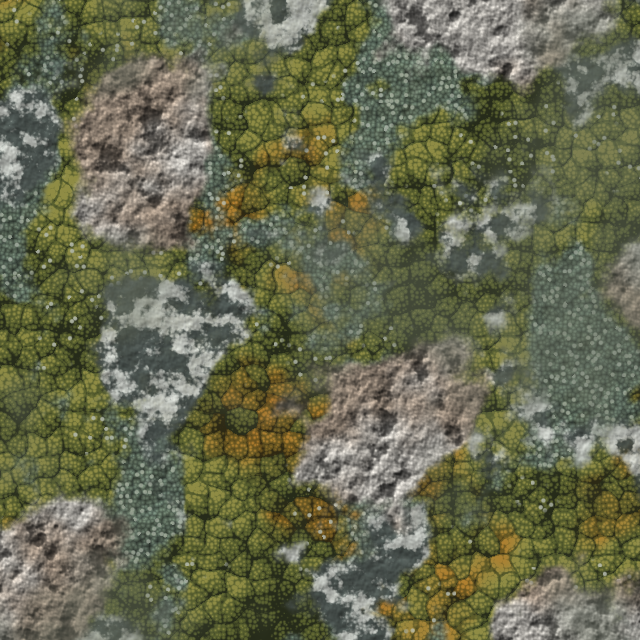
Reproduce this texture procedurally as a WebGL 1 fragment shader.

```glsl
precision highp float;
uniform vec2 u_resolution;

#define CUSHION_SCALE 31.0
#define GRAIN_SCALE 150.0
#define FLECK_SCALE 105.0
#define ROCK_SCALE 38.0
#define ROCK_LEVEL 0.36
#define PALE_LEVEL 0.40
#define TEAL_LEVEL 0.30
#define PATCH_SOFTNESS 0.13
#define RELIEF 3.6
#define HAZE 0.42
#define LIGHT_DIR vec2(-0.55, 0.83)

vec2 hash2(vec2 c) {
  vec3 q = fract(c.xyx * vec3(0.1031, 0.1030, 0.0973));
  q += dot(q, q.yzx + 33.33);
  return fract((q.xx + q.yz) * q.zy);
}

float valueNoise(vec2 p) {
  vec2 c = floor(p), f = fract(p);
  f = f * f * (3.0 - 2.0 * f);
  float low = mix(hash2(c).x, hash2(c + vec2(1.0, 0.0)).x, f.x);
  float high = mix(hash2(c + vec2(0.0, 1.0)).x, hash2(c + 1.0).x, f.x);
  return mix(low, high, f.y);
}

float fbm(vec2 p) {
  float sum = 0.0, weight = 0.533;
  for (int i = 0; i < 4; i++) {
    sum += weight * valueNoise(p);
    p = mat2(1.6, 1.2, -1.2, 1.6) * p + 17.3;
    weight *= 0.5;
  }
  return sum;
}

// Cellular noise: xy = offset from nearest centre, z = gap to next cell, w = id
vec4 cells(vec2 p) {
  vec2 base = floor(p), nearest = vec2(0.0);
  float d1 = 9.0, d2 = 9.0, id = 0.0;
  for (int y = -1; y <= 1; y++) {
    for (int x = -1; x <= 1; x++) {
      vec2 c = base + vec2(float(x), float(y));
      vec2 offset = p - c - 0.1 - 0.8 * hash2(c);
      float d = length(offset);
      if (d < d1) {
        d2 = d1;
        d1 = d;
        nearest = offset;
        id = hash2(c + 71.7).y;
      } else {
        d2 = min(d2, d);
      }
    }
  }
  return vec4(nearest, d2 - d1, id);
}

// Layered sines place the broad patches
float patches(vec2 p, float phase) {
  return (sin(dot(p, vec2(9.0, 7.0)) + phase)
        + sin(dot(p, vec2(-6.0, 11.0)) + phase * 1.7)
        + sin(dot(p, vec2(13.0, -4.0)) + phase * 2.3)) / 3.0;
}

float cover(float field, float level) {
  return smoothstep(level - PATCH_SOFTNESS, level + PATCH_SOFTNESS, field);
}

vec3 mossColor(vec2 p, float grain, float broad) {
  vec2 warp = vec2(valueNoise(p * 40.0), valueNoise(p * 40.0 + 9.0)) - 0.5;
  vec4 cushion = cells(p * CUSHION_SCALE + warp * 0.45);
  float tone = 0.17 + 0.5 * (1.0 - dot(cushion.xy, cushion.xy));
  tone += 0.38 * dot(cushion.xy, LIGHT_DIR) + 0.8 * (grain - 0.6);
  tone += 1.1 * (broad - 0.5) + 0.2 * (cushion.w - 0.5);
  tone *= mix(0.5, 1.0, smoothstep(0.0, 0.22, cushion.z));
  vec3 color = mix(vec3(0.15, 0.17, 0.10), vec3(0.34, 0.37, 0.18), smoothstep(0.05, 0.5, tone));
  color = mix(color, vec3(0.56, 0.55, 0.27), smoothstep(0.48, 0.98, tone));
  float rust = smoothstep(0.55, 0.75, fbm(p * 6.0 + 40.0)) * cushion.w;
  return mix(color, color * vec3(1.3, 0.88, 0.6), rust);
}

vec3 rockColor(vec2 p, float height, float slope) {
  vec3 color = mix(vec3(0.50, 0.45, 0.40), vec3(0.57, 0.56, 0.54), smoothstep(0.35, 0.65, fbm(p * 8.0 + 5.0)));
  color *= mix(0.55, 1.06, smoothstep(0.27, 0.46, height));
  return color * clamp(1.0 + RELIEF * slope, 0.4, 1.5);
}

void main() {
  vec2 p = gl_FragCoord.xy / min(u_resolution.x, u_resolution.y);

  // Shared detail
  vec4 granule = cells(p * GRAIN_SCALE);
  vec4 fleck = cells(p * FLECK_SCALE + 30.0);
  float grain = 1.0 - length(granule.xy);
  float broad = fbm(p * 9.0);
  float ragged = fbm(p * 22.0 + 60.0) - 0.5;
  float height = fbm(p * ROCK_SCALE);
  float slope = height - fbm((p + LIGHT_DIR * 0.004) * ROCK_SCALE);
  float fleckDot = 1.0 - smoothstep(0.2, 0.5, length(fleck.xy));

  // Patch layout
  vec2 warped = p + 0.22 * (vec2(fbm(p * 5.0 + 3.0), fbm(p * 5.0 + 23.0)) - 0.5);
  float teal = cover(patches(warped * vec2(1.7, 0.8), 4.1) + 0.9 * ragged, TEAL_LEVEL);
  float pale = cover(patches(warped * 1.15, 2.2) + 0.9 * ragged, PALE_LEVEL);
  float rock = cover(patches(warped, 0.6) + 0.6 * ragged, ROCK_LEVEL);

  // Moss with sparse white flecks
  vec3 color = mossColor(p, grain, broad);
  float sparse = step(0.9, fleck.w) * smoothstep(0.5, 0.6, fbm(p * 12.0 + 80.0));
  color = mix(color, vec3(0.72, 0.74, 0.69), 0.85 * sparse * fleckDot);

  // Speckled teal crust
  vec3 crust = vec3(0.33, 0.39, 0.35) * (0.5 + 0.8 * grain) * (1.0 + 2.0 * slope);
  crust = mix(crust, vec3(0.68, 0.72, 0.67), 0.8 * fleckDot * step(0.66, fleck.w));
  color = mix(color, crust, 0.9 * teal);

  // Blotched pale lichen
  float blotch = smoothstep(0.42, 0.64, fbm(p * 46.0 + 11.0) + 0.15 * (grain - 0.6));
  vec3 lichen = mix(vec3(0.27, 0.30, 0.29), vec3(0.72, 0.73, 0.71), blotch);
  color = mix(color, lichen * (1.0 + 1.8 * slope), 0.92 * pale);

  // Bare rough stone
  color = mix(color, rockColor(p, height, slope) * (0.82 + 0.3 * grain), rock);

  // Soft washed areas
  float haze = HAZE * smoothstep(0.46, 0.72, fbm(p * 5.5 + 90.0));
  color = mix(color, vec3(0.41, 0.44, 0.38), haze);
  gl_FragColor = vec4(clamp(color, 0.0, 1.0), 1.0);
}
```
